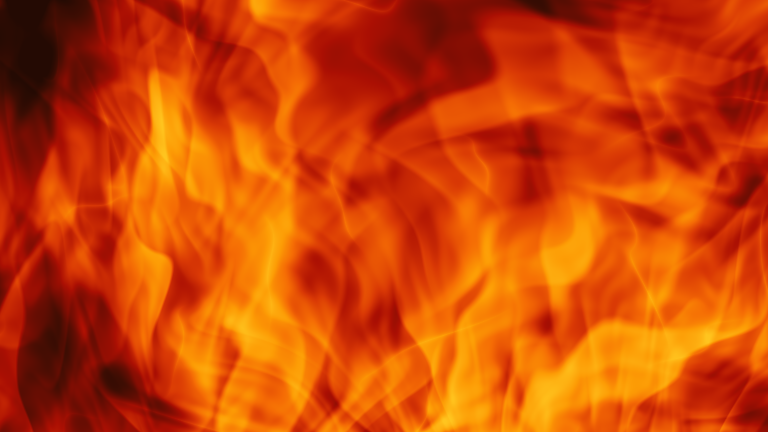
This texture is drawn by a WebGL 2 fragment shader. Its source:

```glsl
#version 300 es
precision highp float;
// Dense fire: many swirling sheets of flame, each with one crisp and one soft
// side, plus short bright wisps and dark pockets. Heat is summed from sine-warped
// layers over broad glows, then mapped to a ramp from near black to yellow.
uniform vec2 u_resolution;
out vec4 fragColor;

#define BASE_HEAT 0.375
#define AREA_GAIN 0.88
#define SHEET_GAIN 0.32
#define WISP_GAIN 0.13
#define CLOUD_GAIN 0.07
#define POCKET_DEPTH 0.15
#define SWIRL 0.50
#define STRETCH 0.55
#define EDGE 0.010
#define LEAN_LEFT -0.25
#define LEAN_RIGHT 0.75
#define LAYERS 5

float hash1(float n) { return fract(sin(n * 12.9898) * 4375.85); }

vec2 hash2(vec2 c) {
  return fract(sin(vec2(dot(c, vec2(127.1, 311.7)), dot(c, vec2(269.5, 183.3)))) * 4375.85);
}

vec2 rotate(vec2 p, float angle) {
  float c = cos(angle), s = sin(angle);
  return vec2(c * p.x - s * p.y, s * p.x + c * p.y);
}

// Layered sines that push the plane into curling streams
vec2 swirl(vec2 p, float seed) {
  float freq = 4.5;
  for (int i = 0; i < 5; i++) {
    vec2 phase = seed + float(i) * vec2(1.7, 2.9);
    p += SWIRL / freq * sin(freq * p.yx * vec2(1.3, 0.9) + phase);
    freq *= 1.75;
  }
  return p;
}

// Distance to the nearest scattered cell point
float cellDistance(vec2 p) {
  vec2 cell = floor(p);
  float nearest = 2.0;
  for (int y = -1; y <= 1; y++)
    for (int x = -1; x <= 1; x++) {
      vec2 c = cell + vec2(x, y);
      nearest = min(nearest, length(c + hash2(c) - p));
    }
  return nearest;
}

// Flame sheets: steep on one side, fading on the other, broken along their length;
// the sign of side selects which way the steep edge faces
float sheets(vec2 p, float scale, float side, float seed) {
  vec2 q = swirl(p, seed);
  float u = q.x * scale * side + seed;
  float key = hash1(floor(u) + seed);
  float softness = mix(1.0, 4.0, hash1(key * 7.0 + seed));
  float edge = clamp(max(EDGE * scale * softness, 1.5 * fwidth(u)), 0.02, 0.5);
  float f = fract(u);
  float profile = smoothstep(0.0, edge, f) * exp(-1.6 * f) * (1.0 - smoothstep(0.5, 1.0, f));
  float along = 0.5 + 0.5 * sin(q.y * (1.6 * scale + 6.0 * key) + 6.283 * key);
  return profile * along;
}

// Short bright filaments
float wisps(vec2 p, float seed) {
  vec2 q = swirl(p, seed);
  float line = exp(-9.0 * abs(sin(q.x * 8.0 + seed)));
  return line * smoothstep(0.2, 1.0, sin(q.y * 13.0 + q.x * 7.0 + seed));
}

float glow(vec2 p, vec2 centre, vec2 radius) {
  vec2 d = (p - centre) / radius;
  return exp(-dot(d, d));
}

// Broad distribution of hot and cool areas
float hotAreas(vec2 p) {
  float h = 0.20 * glow(p, vec2(0.52, 0.52), vec2(0.24, 0.60));
  h += 0.19 * glow(p, vec2(1.20, 0.12), vec2(0.45, 0.26));
  h += 0.14 * glow(p, vec2(1.65, 0.20), vec2(0.25, 0.12));
  h += 0.07 * glow(p, vec2(1.40, 0.55), vec2(0.25, 0.20));
  h -= 0.48 * glow(p, vec2(0.05, 0.95), vec2(0.24, 0.34));
  h -= 0.24 * glow(p, vec2(0.08, 0.12), vec2(0.30, 0.28));
  h -= 0.22 * glow(p, vec2(1.12, 0.98), vec2(0.48, 0.24));
  h -= 0.35 * glow(p, vec2(1.72, 0.02), vec2(0.11, 0.08));
  return AREA_GAIN * h;
}

vec3 fireRamp(float heat) {
  const float stops[8] = float[8](0.0, 0.12, 0.26, 0.38, 0.52, 0.67, 0.83, 1.06);
  const vec3 tones[8] = vec3[8](
    vec3(0.14, 0.04, 0.01), vec3(0.24, 0.05, 0.01), vec3(0.46, 0.05, 0.01),
    vec3(0.67, 0.06, 0.01), vec3(0.85, 0.22, 0.02), vec3(0.96, 0.42, 0.02),
    vec3(0.99, 0.61, 0.02), vec3(1.00, 0.77, 0.12));
  vec3 tone = tones[0];
  for (int i = 1; i < 8; i++)
    tone = mix(tone, tones[i], clamp((heat - stops[i - 1]) / (stops[i] - stops[i - 1]), 0.0, 1.0));
  return tone;
}

void main() {
  vec2 p = gl_FragCoord.xy / u_resolution.y;
  p.x += 0.5 * (16.0 / 9.0 - u_resolution.x / u_resolution.y);

  // Streams rise to the left on one side and sweep right on the other
  float lean = mix(LEAN_LEFT, LEAN_RIGHT, smoothstep(0.4, 1.78, p.x));
  vec2 s = rotate(p - vec2(0.95, 0.3), lean);

  float area = hotAreas(p + 0.3 * (swirl(p, 4.0) - p));
  float gain = clamp(0.95 + 1.6 * area, 0.3, 1.25);

  // Finer layers are weaker and each tilts its own way
  float flame = 0.0, scale = 4.0, weight = 1.0, side = 1.0;
  for (int i = 0; i < LAYERS; i++) {
    float n = float(i);
    vec2 l = rotate(s, 0.4 * sin(2.3 * n + 0.4)) * vec2(1.0, STRETCH);
    flame += weight * sheets(l, scale, side, 1.3 + 2.7 * n);
    scale *= 1.55;
    weight *= 0.78;
    side = -side;
  }

  float wisp = wisps(s * vec2(1.0, STRETCH), 2.2) + wisps(rotate(p, 0.5), 6.7);
  vec2 c = swirl(s * vec2(1.5, 1.0), 3.1);
  float cloud = sin(c.x * 7.0 + 1.0) * cos(c.y * 9.0) + 0.5 * sin(c.x * 15.0 - c.y * 11.0);
  float pocket = 1.0 - smoothstep(0.08, 0.38, cellDistance(swirl(s, 7.4) * vec2(4.5, 3.6)));

  float heat = BASE_HEAT + area + gain * (SHEET_GAIN * flame + WISP_GAIN * wisp);
  heat += CLOUD_GAIN * cloud - POCKET_DEPTH * pocket;
  fragColor = vec4(fireRamp(heat), 1.0);
}
```
